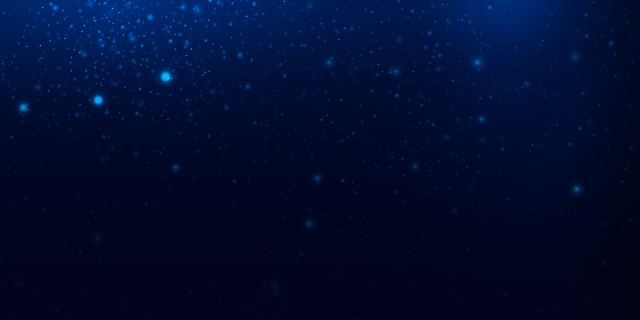
Give the GLSL for this background, as a WebGL 1 fragment shader.

```glsl
precision highp float;
// Deep blue underwater night: soft light falls from the upper edge, brightest
// at the left, over drifting specks. Gaussian glows build the light, jittered
// cell grids scatter the specks, and a few larger orbs are placed by hand.

uniform vec2 u_resolution;

const vec3 DEEP_COLOR  = vec3(0.0, 0.012, 0.105);
const vec3 UPPER_COLOR = vec3(0.0, 0.046, 0.185);
const vec3 LIGHT_COLOR = vec3(0.0, 0.112, 0.250);
const vec3 HAZE_COLOR  = vec3(0.0, 0.042, 0.100);
const vec3 SPECK_COLOR = vec3(0.02, 0.52, 0.82);
const vec3 ORB_COLOR   = vec3(0.02, 0.66, 0.88);

const float DUST_CELLS   = 48.0;  // cells per canvas height, finest layer
const float LAYER_SCALE  = 0.52;  // each further layer is coarser
const float SPECK_RADIUS = 0.125; // in cells
const float BASE_DENSITY = 0.13;
const float ORB_RADIUS   = 0.014;

float hash(vec2 p) {
  return fract(sin(dot(p, vec2(127.1, 311.7))) * 43758.55);
}

// Elliptical gaussian light
float glow(vec2 p, vec2 center, vec2 size) {
  vec2 q = (p - center) / size;
  return exp(-dot(q, q));
}

// Slow cloudy variation around zero
float drift(vec2 p) {
  float a = sin(p.x * 7.0 + 2.0 * sin(p.y * 5.0 + 1.0));
  float b = sin(p.y * 11.0 - p.x * 6.0 + 1.7 * sin(p.x * 9.0));
  return 0.5 * (a + b);
}

// One speck per cell, kept with the given probability
float specks(vec2 p, float seed, float density) {
  vec2 cell = floor(p) + seed * 17.0;
  vec2 center = 0.28 + 0.44 * vec2(hash(cell + 3.1), hash(cell + 8.7));
  float present = step(hash(cell), density);
  float power = hash(cell + 5.3);
  float radius = SPECK_RADIUS * (0.7 + 0.3 * hash(cell + 1.9));
  return present * (0.2 + 0.8 * power * power)
       * glow(fract(p), center, vec2(radius));
}

// Soft point with a wide halo; strong orbs gain a full round core
float orb(vec2 p, vec2 center, float size, float power) {
  float d = length(p - center) / (ORB_RADIUS * size);
  float disk = 1.0 - smoothstep(0.35, 1.15, d);
  float point = exp(-5.0 * d * d);
  float halo = exp(-0.75 * d * d);
  float core = mix(point, disk, smoothstep(0.55, 0.95, power));
  return power * (0.60 * core + 0.40 * halo);
}

void main() {
  vec2 uv = gl_FragCoord.xy / u_resolution;
  vec2 p = vec2(uv.x * 2.0, uv.y);
  float cloud = drift(p);

  // Water and light
  float leftLight = glow(p, vec2(0.30, 1.07), vec2(0.75, 0.27));
  float rightLight = glow(p, vec2(1.57, 1.02), vec2(0.19, 0.14));
  float topHaze = glow(p, vec2(0.85, 1.08), vec2(1.10, 0.28));
  float rightHaze = glow(p, vec2(1.65, 0.74), vec2(0.27, 0.36));
  vec3 color = mix(DEEP_COLOR, UPPER_COLOR, smoothstep(0.05, 1.0, p.y));
  color += LIGHT_COLOR * leftLight * (1.0 + 0.14 * cloud);
  color += LIGHT_COLOR * rightLight * 0.8;
  color += HAZE_COLOR * (topHaze * 0.6 + rightHaze * (0.65 + 0.2 * cloud));
  color *= 1.0 - 0.30 * smoothstep(1.75, 2.05, p.x);

  // Scattered specks, thickest in the upper left
  float crowd = glow(p, vec2(0.38, 0.90), vec2(0.58, 0.24));
  float band = glow(p, vec2(1.25, 0.56), vec2(0.60, 0.24));
  float density = BASE_DENSITY * (0.4 + p.y) + 0.50 * crowd + 0.14 * band;
  density *= 1.0 + 0.5 * cloud;
  float brightness = 0.22 + 0.45 * p.y * p.y + 0.65 * crowd + 0.25 * band;
  float cells = DUST_CELLS;
  float strength = 1.0;
  for (int i = 0; i < 3; i++) {
    float layer = float(i);
    float angle = 0.4 + layer * 0.9;
    mat2 turn = mat2(cos(angle), sin(angle), -sin(angle), cos(angle));
    float light = specks(turn * p * cells, layer + 1.0, density);
    color += SPECK_COLOR * light * brightness * strength;
    cells *= LAYER_SCALE;
    strength *= 0.72;
  }

  // Bright orbs at the left, fainter ones across the water
  float orbs = orb(p, vec2(0.518, 0.760), 1.30, 1.00);
  orbs += orb(p, vec2(0.307, 0.687), 1.15, 0.95);
  orbs += orb(p, vec2(0.073, 0.664), 1.05, 0.78);
  orbs += orb(p, vec2(1.492, 0.805), 1.20, 0.50);
  orbs += orb(p, vec2(1.802, 0.409), 1.00, 0.55);
  orbs += orb(p, vec2(0.992, 0.443), 1.05, 0.34);
  orbs += orb(p, vec2(0.966, 0.300), 1.10, 0.30);
  orbs += orb(p, vec2(0.549, 0.477), 0.80, 0.42);
  orbs += orb(p, vec2(1.505, 0.628), 0.80, 0.44);
  orbs += orb(p, vec2(1.029, 0.805), 0.90, 0.40);
  orbs += orb(p, vec2(1.237, 0.776), 1.05, 0.32);
  orbs += orb(p, vec2(1.797, 0.823), 1.20, 0.24);
  orbs += orb(p, vec2(0.617, 0.969), 1.00, 0.38);
  orbs += orb(p, vec2(1.297, 0.479), 0.90, 0.28);
  orbs += orb(p, vec2(0.305, 0.255), 1.50, 0.11);
  orbs += orb(p, vec2(0.859, 0.104), 1.50, 0.10);
  color += ORB_COLOR * orbs;

  gl_FragColor = vec4(min(color, 1.0), 1.0);
}
```
